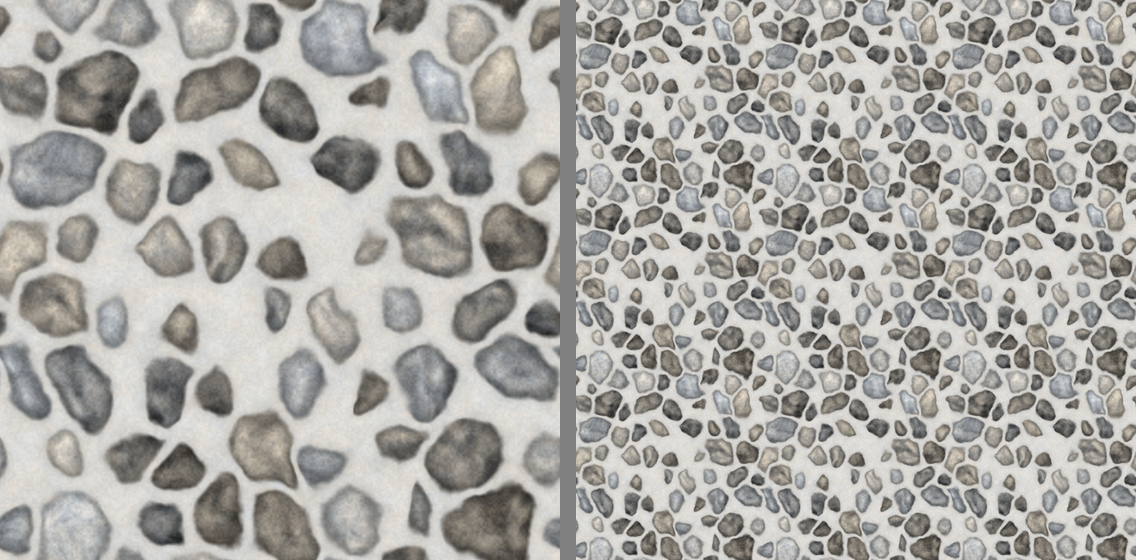
Left: one tile. Right: repeated 3 by 3.
Write a Shadertoy shader that draws this texture.

```glsl
// Seamless pebble-dash wall: rounded grey river stones set in pale, grainy mortar.

const int   CELLS       = 8;      // stones per side
const float JITTER      = 0.46;   // stone scatter, in cells
const vec2  LONG_RADIUS = vec2(0.34, 0.78);
const vec2  ASPECT      = vec2(0.50, 0.92);
const float MAX_TILT    = 1.35;   // away from vertical, radians
const float HALF_GAP    = 0.075;  // least mortar between stones, in cells
const float CROWDING    = 16.0;   // sharpness of the squeeze between neighbours
const float EDGE_BLUR   = 0.042;
const vec2  STONE_TONE  = vec2(0.37, 0.73);
const vec3  WARM_TINT   = vec3(1.05, 1.00, 0.92);
const vec3  COOL_TINT   = vec3(0.97, 1.00, 1.03);
const vec3  MORTAR      = vec3(0.868, 0.862, 0.845);
const vec2  LIGHT_DIR   = vec2(-0.5, 0.8);

// Integer hash: three values in 0..1
vec3 hash3(ivec2 cell, int salt) {
    uvec3 v = uvec3(ivec3(cell, salt)) * 1664525u + 1013904223u;
    v.x += v.y * v.z; v.y += v.z * v.x; v.z += v.x * v.y;
    v ^= v >> 16u;
    v.x += v.y * v.z; v.y += v.z * v.x; v.z += v.x * v.y;
    return vec3(v >> 8u) / 16777216.0;
}

ivec2 wrapCell(ivec2 cell, int period) {
    return ((cell % period) + period) % period;
}

// Value noise with three channels, repeating every period units
vec3 noise3(vec2 p, int period, int salt) {
    ivec2 i = ivec2(floor(p));
    vec2 f = fract(p);
    f = f * f * (3.0 - 2.0 * f);
    vec3 a = hash3(wrapCell(i, period), salt);
    vec3 b = hash3(wrapCell(i + ivec2(1, 0), period), salt);
    vec3 c = hash3(wrapCell(i + ivec2(0, 1), period), salt);
    vec3 d = hash3(wrapCell(i + ivec2(1, 1), period), salt);
    return mix(mix(a, b, f.x), mix(c, d, f.x), f.y);
}

// Signed noise over the whole tile
vec3 tileNoise(vec2 uv, int period, int salt) {
    return noise3(uv * float(period), period, salt) - 0.5;
}

// Approximate distance to an ellipse
float ellipseDistance(vec2 q, vec2 radius) {
    q += 1e-4;
    float k = length(q / radius);
    return k * (k - 1.0) / length(q / (radius * radius));
}

float smoothMax(float a, float b, float k) {
    float h = max(k - abs(a - b), 0.0) / k;
    return max(a, b) + h * h * k * 0.25;
}

void mainImage(out vec4 fragColor, in vec2 fragCoord) {
    vec2 uv = fragCoord / iResolution.xy;

    // Warped space makes the outlines uneven
    vec2 p = uv * float(CELLS);
    p += tileNoise(uv, 20, 11).xy * 0.20 + tileNoise(uv, 56, 12).xy * 0.05;

    // Nearest stone, and a soft sum over all stones around it
    ivec2 home = ivec2(floor(p));
    float nearest = 1e3, crowd = 0.0;
    vec2 local = vec2(0.0), facing = vec2(0.0);
    ivec2 stoneId = ivec2(0);
    for (int y = -2; y <= 2; y++)
    for (int x = -2; x <= 2; x++) {
        ivec2 cell = home + ivec2(x, y);
        ivec2 id = wrapCell(cell, CELLS);
        vec3 place = hash3(id, 1), form = hash3(id, 2);
        vec2 centre = vec2(cell) + 0.5 + (place.xy - 0.5) * JITTER;
        centre.x += 0.5 * float(id.y & 1) - 0.25;

        float longR = mix(LONG_RADIUS.x, LONG_RADIUS.y, pow(place.z, 1.5));
        vec2 radius = longR * vec2(mix(ASPECT.x, ASPECT.y, form.x), 1.0);
        float tilt = (form.y * 2.0 - 1.0) * MAX_TILT;
        float c = cos(tilt), s = sin(tilt);
        vec2 offset = p - centre;
        vec2 q = mat2(c, -s, s, c) * offset;
        float taper = (form.z - 0.5) * 0.95;
        q.x /= 1.0 - taper * clamp(q.y / radius.y, -1.0, 1.0);

        float d = ellipseDistance(q, radius);
        crowd += exp(-CROWDING * d);
        if (d < nearest) {
            nearest = d; local = q; stoneId = id;
            facing = offset / longR;
        }
    }
    float others = max(crowd - exp(-CROWDING * nearest), 1e-6);
    float second = -log(others) / CROWDING;
    float dist = smoothMax(nearest, HALF_GAP - 0.5 * (second - nearest), 0.10);

    // Grain shared by stone and mortar
    vec3 fine = tileNoise(uv, 256, 21), medium = tileNoise(uv, 112, 22);
    vec3 coarse = tileNoise(uv, 36, 23);
    float grain = fine.x * 0.6 + medium.x * 0.4;

    // Mortar: faint lumps, warm blotches and contact shade
    vec3 mortar = MORTAR + grain * 0.075 + coarse.x * 0.035;
    mortar += vec3(0.02, 0.0, -0.02) * (coarse.y + medium.y);
    mortar *= 1.0 - 0.13 * exp(-max(dist, 0.0) * 16.0);

    // Stone: own tone, veins along the long axis, mottling
    vec3 look = hash3(stoneId, 3), kind = hash3(stoneId, 4);
    vec2 seed = look.xy * 40.0 + 12.0;
    float vein = noise3(local * vec2(7.0, 2.2) + seed, 64, 31).x - 0.5;
    float mottle = noise3(local * 5.0 + seed, 64, 32).x - 0.5;
    float speck = noise3(local * 15.0 + seed, 64, 33).x - 0.5;
    float tone = mix(STONE_TONE.x, STONE_TONE.y, look.z);
    float contrast = mix(0.34, 0.14, look.z);
    tone += contrast * (vein * kind.x * 1.3 + mottle) + 0.08 * speck;
    tone += grain * 0.13 + coarse.z * 0.05;

    // Rounded light and darker rim
    float rim = smoothstep(0.0, 0.20, -dist);
    tone *= mix(0.74, 1.04, rim) * (1.0 + 0.13 * dot(facing, LIGHT_DIR));
    float warmth = clamp(kind.y * 1.2 - look.z * 0.4 + 0.2 + mottle * 0.5, 0.0, 1.0);
    vec3 stone = max(tone, 0.12) * mix(COOL_TINT, WARM_TINT, warmth);
    stone += vec3(0.018, 0.0, -0.018) * medium.z;

    float blur = max(EDGE_BLUR, float(CELLS) / iResolution.y);
    float cover = 1.0 - smoothstep(-blur, blur, dist + medium.y * 0.02);
    fragColor = vec4(clamp(mix(mortar, stone, cover), 0.0, 1.0), 1.0);
}
```
